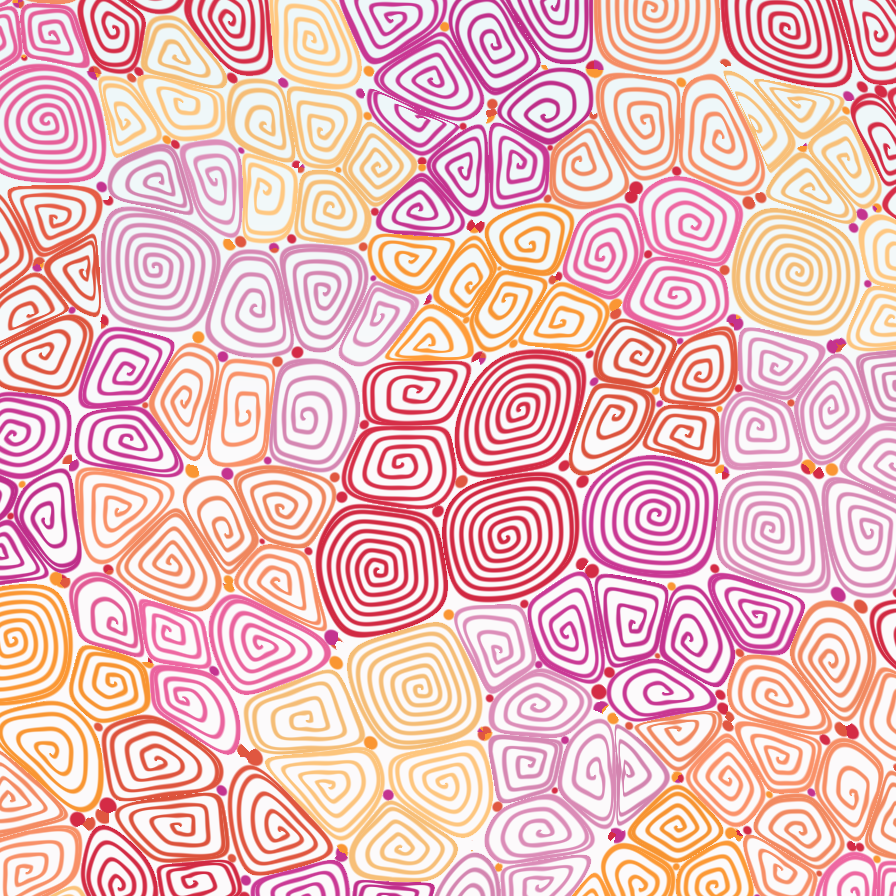
This pattern is drawn by a Shadertoy shader. Its source:

```glsl
#define CELLS 7.0       // grid cells across the canvas
#define PATCHES 4.5     // colour patches across the canvas
#define JITTER 0.24     // scatter of the spiral centres
#define WARP 0.14       // bending of the grid
#define ROUNDNESS 7.0   // low = round, high = polygonal
#define STROKE 0.0049   // pen width
#define PITCH 0.0118    // gap between spiral turns
#define WOBBLE 0.10     // unsteadiness of the pen
#define SOFT 0.0007     // softness of ink edges
#define DOT_MAX 0.011   // largest dot radius
#define DOT_SHARE 0.75  // share of gaps holding a dot
#define TAU 6.2831853

const vec3 INKS[8] = vec3[8](
    vec3(0.83, 0.17, 0.27),   // crimson
    vec3(0.98, 0.59, 0.20),   // orange
    vec3(0.77, 0.20, 0.56),   // violet
    vec3(0.88, 0.34, 0.25),   // vermilion
    vec3(0.91, 0.38, 0.61),   // pink
    vec3(0.96, 0.55, 0.39),   // salmon
    vec3(0.85, 0.54, 0.71),   // mauve
    vec3(0.98, 0.76, 0.48));  // straw

vec3 hash3(vec2 p) {
    vec3 q = fract(p.xyx * vec3(0.1031, 0.1030, 0.0973));
    q += dot(q, q.yxz + 33.33);
    return fract((q.xxy + q.yzz) * q.zyx);
}

// One to four sites per grid cell
float siteCount(vec2 cell) { return 1.0 + floor(4.0 * hash3(cell).z); }

// Centre in xy, weight in z; several sites share a ring
vec3 site(vec2 cell, float i, float n) {
    float a = TAU * (i / n + hash3(cell).x);
    float ring = n > 1.0 ? 0.2 + 0.04 * n : 0.0;
    vec3 r = hash3(cell * 1.7 + 5.3 * i + 2.1);
    vec2 offset = ring * vec2(cos(a), sin(a)) + (r.xy - 0.5) * JITTER / sqrt(n);
    return vec3(cell + 0.5 + offset, 0.22 / n * (0.8 + 0.4 * r.z));
}

// Rounded weighted Voronoi cell: 0 at its site, 1 on its outline
float cellShape(vec2 p, vec3 s, out float reach) {
    float sum = 0.0;
    reach = 1.0;
    for (int y = -1; y <= 1; y++)
    for (int x = -1; x <= 1; x++) {
        vec2 cell = floor(s.xy) + vec2(x, y);
        float n = siteCount(cell);
        for (float i = 0.0; i < n; i++) {
            vec3 t = site(cell, i, n);
            vec2 d = t.xy - s.xy;
            float len = length(d);
            if (len < 0.001) continue;
            float h = max(0.5 * (len * len + s.z - t.z) / len, 0.05);
            reach = min(reach, h);
            sum += pow(max(dot(p - s.xy, d) / (len * h), 0.0001), ROUNDNESS);
        }
    }
    return pow(sum, 1.0 / ROUNDNESS);
}

// Free space between a corner and the outline of one site
float clearance(vec2 corner, vec3 s) {
    float reach;
    float f = cellShape(corner, s, reach);
    return length(corner - s.xy) * (1.0 - 1.0 / max(f, 1.0)) / CELLS;
}

// Neighbouring spirals share the ink of their patch
vec3 patchInk(vec2 p) {
    vec2 home = floor(p), best = home;
    float nearest = 9.0;
    for (int y = -1; y <= 1; y++)
    for (int x = -1; x <= 1; x++) {
        vec2 id = home + vec2(x, y);
        float d = length(id + 0.1 + 0.8 * hash3(id + 3.7).xy - p);
        if (d < nearest) { nearest = d; best = id; }
    }
    return INKS[int(mod(3.0 * best.x + best.y, 8.0))];
}

float ink(float signedDistance) {
    float blur = SOFT + 0.6 / iResolution.y;
    return 1.0 - smoothstep(-blur, blur, signedDistance);
}

void mainImage(out vec4 fragColor, in vec2 fragCoord) {
    vec2 uv = fragCoord / iResolution.y;
    vec2 p = uv * CELLS + vec2(11.3, 17.7);
    p += WARP * sin(1.3 * p.yx + vec2(0.0, 2.0));

    // Three nearest sites
    vec3 a = vec3(0.0), b = a, c = a, near = vec3(99.0);
    for (int y = -1; y <= 1; y++)
    for (int x = -1; x <= 1; x++) {
        vec2 cell = floor(p) + vec2(x, y);
        float n = siteCount(cell);
        for (float i = 0.0; i < n; i++) {
            vec3 s = site(cell, i, n);
            float d = dot(p - s.xy, p - s.xy) - s.z;
            if (d < near.x)      { near = vec3(d, near.xy); c = b; b = a; a = s; }
            else if (d < near.y) { near.yz = vec2(d, near.y); c = b; b = s; }
            else if (d < near.z) { near.z = d; c = s; }
        }
    }
    vec3 color = mix(vec3(0.99, 0.98, 0.985), vec3(0.935, 0.97, 0.975), smoothstep(0.4, 0.9, uv.y));

    // Spiral and its closed rim
    float reach;
    float f = cellShape(p, a, reach);
    vec2 d = p - a.xy + 0.0001;
    float radius = length(d) / max(f, 0.0001) / CELLS;
    vec3 rnd = hash3(a.xy * 5.0);
    float turns = max(2.5, 1.15 * reach / CELLS / PITCH);
    float angle = atan(d.y, d.x) * (rnd.x < 0.65 ? 1.0 : -1.0);
    float phase = f * turns - angle / TAU + rnd.y + WOBBLE * f * sin(3.0 * angle + TAU * rnd.z);
    float spiral = abs(fract(phase) - 0.5) / turns * radius;
    float rim = abs((1.0 - f) * radius - 0.5 * STROKE);
    float line = f < 1.0 ? min(spiral, rim) : rim;
    vec3 tone = patchInk(a.xy * PATCHES / CELLS) + 0.05 * (rnd.z - 0.5);
    color = mix(color, tone, ink(line - 0.5 * STROKE));

    // Dot in the gap where three spirals meet
    vec2 u = b.xy - a.xy, v = c.xy - a.xy;
    float det = u.x * v.y - u.y * v.x;
    if (f > 1.0 && abs(det) > 0.001) {
        vec2 k = 0.5 * (vec2(dot(u, u), dot(v, v)) + a.z - vec2(b.z, c.z));
        vec2 corner = a.xy + vec2(k.x * v.y - k.y * u.y, u.x * k.y - v.x * k.x) / det;
        vec3 pick = hash3((a + b + c).xy * 3.0);
        float size = min(clearance(corner, a), min(clearance(corner, b), clearance(corner, c)));
        size = min(size, DOT_MAX) * (0.75 + 0.25 * pick.z);
        float dotInk = ink(length(p - corner) / CELLS - size) * step(pick.x, DOT_SHARE) * step(0.002, size);
        color = mix(color, INKS[int(pick.y * 3.99)], dotInk);
    }
    fragColor = vec4(color, 1.0);
}
```
